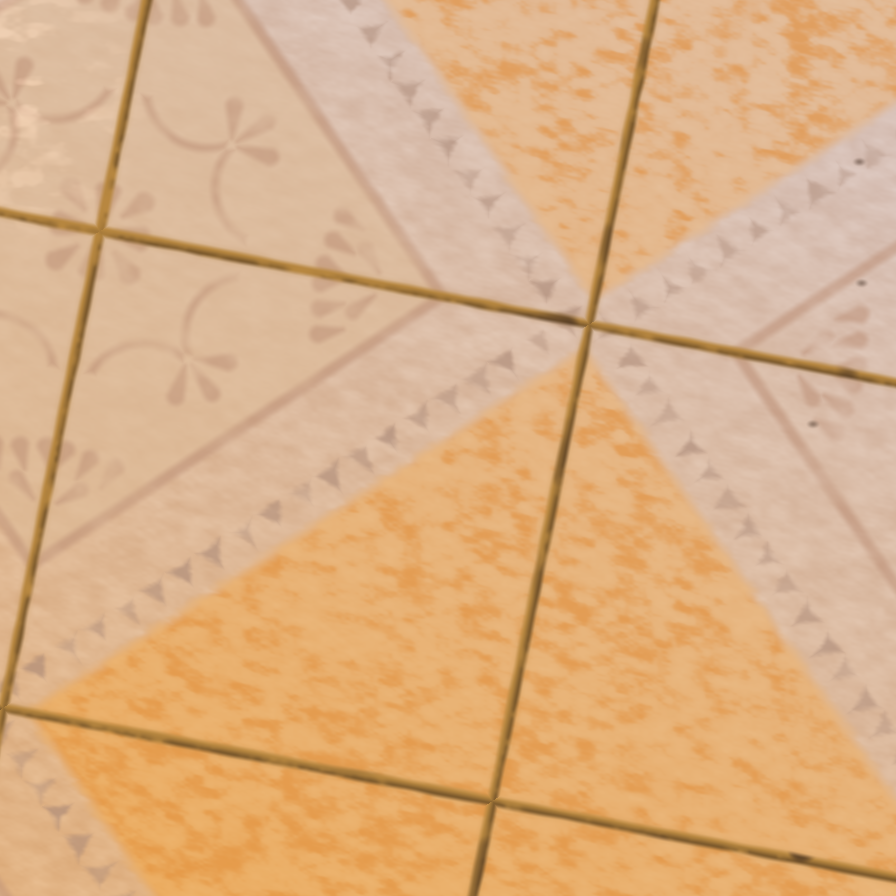
Write a Shadertoy shader that draws this texture.

```glsl
// Tilted floor of mirrored ceramic tiles: speckled amber corners, pale floral corners, worn grout.

// Layout, in canvas units
const vec2 CROSSING = vec2(0.6576, 0.638);   // one grout crossing
const vec2 TILE_X = vec2(0.546, -0.104);     // tile edge to the right
const vec2 TILE_Y = vec2(0.108, 0.532);      // tile edge upwards
const float TILE_SIZE = 0.55;

// Pattern, in tile units
const float LINE_AT = 0.70;
const float LINE_HALF = 0.011;
const float AMBER_AT = 1.05;
const float TOOTH_AT = 0.965;
const float TOOTH_STEP = 0.0707;
const float TOOTH_SIZE = 0.018;
const float GROUT_HALF = 0.0095;
const float PRINT_SOFT = 0.009;

// Colours
const vec3 CREAM_COOL = vec3(0.845, 0.755, 0.715);
const vec3 CREAM_WARM = vec3(0.885, 0.70, 0.51);
const vec3 MEDALLION = vec3(0.87, 0.735, 0.59);
const vec3 AMBER_COOL = vec3(0.885, 0.725, 0.58);
const vec3 AMBER_WARM = vec3(0.925, 0.67, 0.36);
const vec3 SPECKLE = vec3(0.88, 0.54, 0.20);
const vec3 PRINT = vec3(0.73, 0.55, 0.45);
const vec3 TOOTH = vec3(0.67, 0.54, 0.47);
const vec3 GROUT_GOLD = vec3(0.72, 0.53, 0.25);
const vec3 GROUT_DARK = vec3(0.42, 0.30, 0.15);
const vec3 GRIME = vec3(0.25, 0.17, 0.12);

float hash(vec2 p) {
    return fract(sin(dot(p, vec2(127.1, 311.7))) * 43758.5453);
}

float noise(vec2 p) {
    vec2 i = floor(p), f = fract(p);
    f = f * f * (3.0 - 2.0 * f);
    return mix(mix(hash(i), hash(i + vec2(1, 0)), f.x),
               mix(hash(i + vec2(0, 1)), hash(i + vec2(1, 1)), f.x), f.y);
}

float fbm(vec2 p) {
    float sum = 0.0, amp = 0.55;
    for (int i = 0; i < 3; i++) {
        sum += amp * noise(p);
        p = p * 2.03 + 17.3;
        amp *= 0.5;
    }
    return sum;
}

// Petal: a segment that swells from tail to head
float petal(vec2 p, vec2 tail, vec2 head, float r) {
    vec2 d = head - tail;
    float h = clamp(dot(p - tail, d) / dot(d, d), 0.0, 1.0);
    return length(p - tail - d * h) - r * mix(0.25, 1.0, h);
}

// Floral print, folded about the tile diagonal
float floral(vec2 q) {
    float stem = abs(length(q - vec2(0.33, 0.155)) - 0.123) - 0.008;
    float d = max(stem, max(q.x - 0.29, q.y - 0.215));
    d = min(d, petal(q, vec2(0.235), vec2(0.285), 0.017));
    d = min(d, petal(q, vec2(0.24, 0.222), vec2(0.305, 0.215), 0.018));
    d = min(d, petal(q, vec2(0.04), vec2(0.075), 0.021));
    d = min(d, petal(q, vec2(0.035, 0.008), vec2(0.085, 0.012), 0.014));
    // Spray of leaves beside the tile edge
    for (int i = 0; i < 3; i++) {
        vec2 head = vec2(0.455 + 0.008 * float(i), 0.02 + 0.052 * float(i));
        d = min(d, petal(q, head + vec2(0.045, -0.018), head, 0.018));
    }
    return min(d, petal(q, vec2(0.565, 0.025), vec2(0.53, 0.065), 0.016));
}

float cover(float d, float soft) {
    return smoothstep(soft, -soft, d);
}

void mainImage(out vec4 fragColor, in vec2 fragCoord) {
    vec2 p = fragCoord / iResolution.xy;
    vec2 t = inverse(mat2(TILE_X, TILE_Y)) * (p - CROSSING);
    float soft = max(0.006, 1.0 / (iResolution.y * TILE_SIZE));

    // Mirrored tile coordinates, zero at each floral centre
    vec2 ab = abs(mod(t + vec2(0, 1), 2.0) - 1.0);
    vec2 q = vec2(max(ab.x, ab.y), min(ab.x, ab.y));
    float s = ab.x + ab.y;
    float along = (ab.x - ab.y) * 0.70711;

    // Glaze: warm light from the lower left, fine mottled grain
    float warmth = clamp(1.0 - 0.4 * p.x - 0.75 * p.y, 0.0, 1.0);
    vec2 slant = p + vec2(0.0, 0.2 * p.x);
    float mottle = fbm(slant * vec2(46.0, 80.0)) - 0.48;
    float cloud = fbm(p * 11.0 + 5.0) - 0.48;
    float medal = cover(s - LINE_AT, 0.02) * smoothstep(1.0, 0.4, p.x);
    vec3 cream = mix(CREAM_COOL, CREAM_WARM, warmth);
    cream = mix(cream, MEDALLION, 0.55 * medal);
    cream += vec3(0.06, 0.09, 0.11) * mottle * (1.0 - 0.6 * medal);
    vec3 amber = mix(AMBER_COOL, AMBER_WARM, warmth) - vec3(0.02, 0.06, 0.09) * mottle;
    float spots = smoothstep(-0.08, 0.36, mottle + 0.3 * cloud);
    amber = mix(amber, SPECKLE, spots * mix(0.5, 0.4, warmth));
    vec3 col = mix(cream, amber, cover(AMBER_AT - s + 0.03 * mottle, 0.025));

    // Faded print: border line, flowers and a row of teeth
    float wear = smoothstep(0.15, 0.65, fbm(p * 24.0 + 31.0));
    float line = cover(abs(s - LINE_AT) * 0.70711 - LINE_HALF, PRINT_SOFT);
    col = mix(col, PRINT, line * (0.35 + 0.2 * wear));
    col = mix(col, PRINT, cover(floral(q), PRINT_SOFT) * (0.15 + 0.35 * wear));
    float id = hash(vec2(floor(along / TOOTH_STEP), dot(floor(t), vec2(7, 13))));
    float k = (fract(along / TOOTH_STEP) - 0.5) * TOOTH_STEP + 0.012 * (id - 0.5);
    float c = (s - TOOTH_AT) * 0.70711;
    float tooth = max(abs(k) + 0.5 * c - 0.65 * TOOTH_SIZE, -c - TOOTH_SIZE) + 0.02 * mottle;
    col = mix(col, TOOTH, cover(tooth, PRINT_SOFT) * (0.3 + 0.35 * id));

    // Pale scuffs in the upper left and a few small grime specks
    float scuff = smoothstep(0.5, 0.75, fbm(p * vec2(30, 55) + 9.0));
    col += 0.08 * scuff * smoothstep(0.22, 0.0, length(p - vec2(0.0, 0.9)));
    vec2 cell = floor(p * 14.0);
    vec2 spot = 0.25 + 0.5 * vec2(hash(cell + 3.1), hash(cell + 8.7));
    float speck = cover(length((fract(p * 14.0) - spot) * vec2(0.8, 1.2)) - 0.05, 0.05);
    col = mix(col, GRIME, 0.45 * speck * step(0.98, hash(cell)));

    // Grout: golden joint with a darker, uneven core and black stains
    vec2 g = t - round(t);
    vec2 joint = abs(g) - GROUT_HALF * (0.85 + 0.3 * noise(p * 35.0));
    bool upright = joint.x < joint.y;
    float across = upright ? g.x : -g.y;
    float dirt = fbm(p * 40.0 + 2.0);
    float core = smoothstep(-0.008, 0.008, across) * smoothstep(0.1, 0.6, dirt + 0.3 * (p.x - 0.4));
    vec3 grout = mix(GROUT_GOLD, GROUT_DARK, 0.85 * core);
    float stain = smoothstep(0.7, 0.85, noise(p * 19.0 + 4.0)) * smoothstep(0.3, 0.6, p.x);
    grout = mix(grout, GRIME, (upright ? 0.3 : 0.7) * stain);
    float gap = min(joint.x, joint.y);
    col = mix(col, GROUT_GOLD, 0.2 * cover(gap - 0.004, 0.01));
    col = mix(col, grout, cover(gap, soft));

    fragColor = vec4(clamp(col, 0.0, 1.0), 1.0);
}
```
